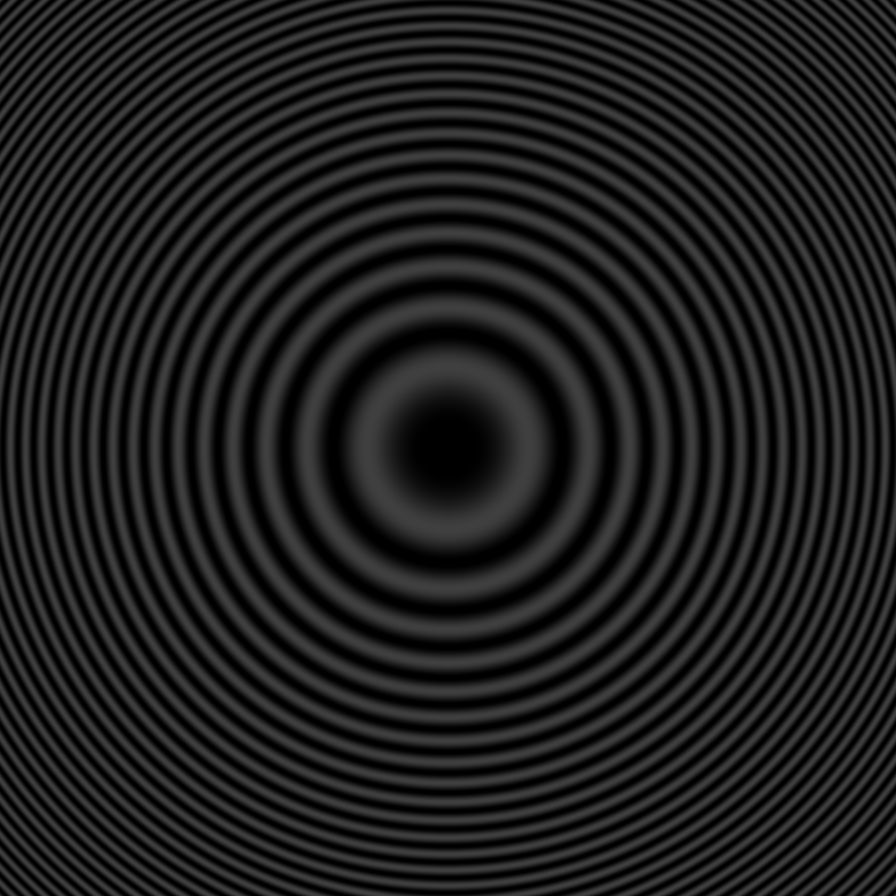
Write a three.js fragment shader that draws this background.

```glsl
// Zone plate: soft grey concentric rings that tighten outward from a dark centre.
#define CENTER vec2(0.5, 0.5)
#define RING_PERIOD 0.01645   // squared radius spanned by one ring
#define DARK_LEVEL -0.01      // just below black, so the gaps stay deep
#define LIGHT_LEVEL 0.248
#define TAU 6.283185

varying vec2 vUv;

// Smooth wave over squared radius: 0 in the gaps, 1 on the crests.
float zonePlate(vec2 offset) {
  float phase = TAU * dot(offset, offset) / RING_PERIOD;
  return 0.5 - 0.5 * cos(phase);
}

void main() {
  float ring = zonePlate(vUv - CENTER);
  float grey = max(mix(DARK_LEVEL, LIGHT_LEVEL, ring), 0.0);
  gl_FragColor = vec4(vec3(grey), 1.0);
}
```
